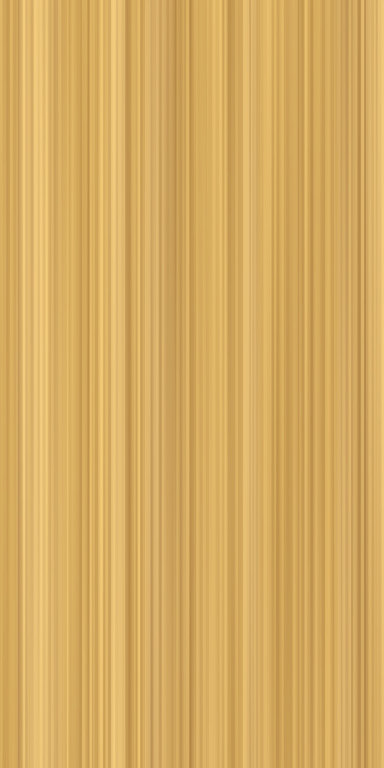
Reproduce this texture procedurally as a WebGL 2 fragment shader.

```glsl
#version 300 es
precision highp float;
// Golden straw-like grain: fine vertical streaks of uneven width that drift slowly in tone.

#define DARK vec3(0.720, 0.548, 0.285)
#define LIGHT vec3(0.952, 0.796, 0.480)
#define BROAD_DENSITY 15.0
#define MEDIUM_DENSITY 56.0
#define FINE_DENSITY 150.0
#define BROAD_WEIGHT 0.27
#define MEDIUM_WEIGHT 0.30
#define FINE_WEIGHT 0.52
#define LINE_DENSITY 42.0
#define LINE_WIDTH 0.0013
#define LINE_DEPTH 0.30
#define DRIFT 0.16

uniform vec2 u_resolution;
out vec4 fragColor;

float hash(float n, float seed) {
    return fract(sin(n * 127.1 + seed * 311.7) * 43758.5);
}

// Tone of one streak, from about -0.5 to 0.5, varying gently along its length
float streakTone(float id, float y, float seed) {
    float phase = 6.2832 * hash(id, seed + 1.0);
    float rate = mix(0.7, 2.2, hash(id, seed + 2.0));
    return hash(id, seed) - 0.5 + DRIFT * sin(y * rate + phase);
}

// One-dimensional cellular noise: blends the two nearest streaks at their border
float streaks(vec2 p, float density, float softness, float pixel, float seed) {
    float x = p.x * density;
    float cell = floor(x);
    float nearest = 9.0, second = 9.0;
    float nearestId = 0.0, secondId = 0.0;
    for (int k = -2; k <= 2; k++) {
        float id = cell + float(k);
        float d = abs(id + hash(id, seed + 3.0) - x);
        if (d < nearest) {
            second = nearest;
            secondId = nearestId;
            nearest = d;
            nearestId = id;
        } else if (d < second) {
            second = d;
            secondId = id;
        }
    }
    float inside = smoothstep(0.0, softness + pixel * density, second - nearest);
    float a = streakTone(nearestId, p.y, seed);
    float b = streakTone(secondId, p.y, seed);
    return mix(b, a, 0.5 + 0.5 * inside);
}

// Sparse hairlines that fade in and out along the grain
float hairlines(vec2 p, float pixel, float seed) {
    float id = floor(p.x * LINE_DENSITY);
    float center = (id + mix(0.2, 0.8, hash(id, seed))) / LINE_DENSITY;
    float shape = 1.0 - smoothstep(0.0, LINE_WIDTH + pixel, abs(p.x - center));
    float strength = smoothstep(0.45, 1.0, hash(id, seed + 1.0));
    float fade = 0.65 + 0.35 * sin(p.y * 1.8 + 6.2832 * hash(id, seed + 2.0));
    return shape * strength * fade;
}

void main() {
    vec2 p = gl_FragCoord.xy / u_resolution.x;
    float pixel = 1.0 / u_resolution.x;

    // Layered streaks, from wide bands to single fibres
    float tone = 0.53;
    tone += BROAD_WEIGHT * streaks(p, BROAD_DENSITY, 0.45, pixel, 4.0);
    tone += MEDIUM_WEIGHT * streaks(p, MEDIUM_DENSITY, 0.25, pixel, 13.0);
    tone += FINE_WEIGHT * streaks(p, FINE_DENSITY, 0.12, pixel, 27.0);

    // Dark and bright hairlines
    tone -= LINE_DEPTH * hairlines(p, pixel, 41.0);
    tone += 0.5 * LINE_DEPTH * hairlines(p, pixel, 58.0);

    // Slight shift between warm gold and greyer tan
    float warmth = streaks(p, 24.0, 0.4, pixel, 73.0);
    vec3 color = mix(DARK, LIGHT, clamp(tone, -0.1, 1.0));
    color += warmth * vec3(0.010, 0.004, -0.035);
    fragColor = vec4(color, 1.0);
}
```
